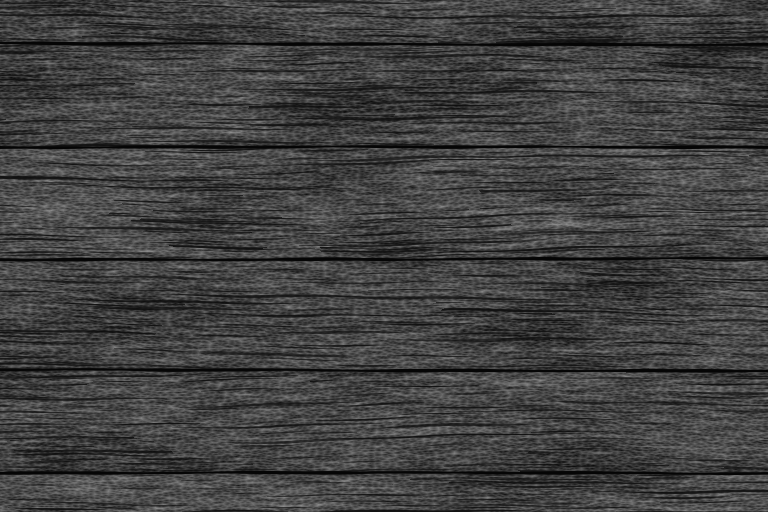
Reproduce this texture procedurally as a Shadertoy shader.

```glsl
const float PLANK_PITCH = 0.2105;
const float FIRST_SEAM = 0.0735;
const float BASE_TONE = 0.315;
const float CRACK_TONE = 0.05;
const float SEAM_TONE = 0.02;
const float FLECK_TONE = 0.47;

vec2 hash2(vec2 p) {
    vec3 h = fract(p.xyx * vec3(0.1031, 0.1030, 0.0973));
    h += dot(h, h.yzx + 33.33);
    return fract((h.xx + h.yz) * h.zy);
}

// Cellular noise: distance to the nearest jittered point
float cellular(vec2 p) {
    vec2 cell = floor(p);
    float nearest = 4.0;
    for (int j = -1; j <= 1; j++) {
        for (int i = -1; i <= 1; i++) {
            vec2 id = cell + vec2(i, j);
            vec2 offset = id + hash2(id) - p;
            nearest = min(nearest, dot(offset, offset));
        }
    }
    return sqrt(nearest);
}

// Scattered tapered strokes, one per cell, present with the given chance
float strokes(vec2 p, vec2 density, float halfWidth, float chance, float pixel) {
    vec2 q = p * density;
    vec2 cell = floor(q);
    float cover = 0.0;
    for (int j = -1; j <= 1; j++) {
        for (int i = -1; i <= 1; i++) {
            vec2 id = cell + vec2(i, j);
            vec2 shape = hash2(id + 71.7);
            vec2 offset = q - id - hash2(id);
            float along = offset.x / mix(0.25, 0.95, shape.x);
            float width = halfWidth * mix(0.6, 1.4, shape.y) * (1.0 - along * along);
            float edge = (width - abs(offset.y) / density.y) / pixel + 0.5;
            float present = step(hash2(id + 19.3).x, chance) * step(abs(along), 1.0);
            cover = max(cover, clamp(edge, 0.0, 1.0) * present * mix(0.6, 1.0, shape.x));
        }
    }
    return cover;
}

float seamHeight(float k, float x) {
    float uneven = -0.007 * sin(1.7 * k - 0.3);
    float bend = 0.0014 * sin(2.3 * x + 2.0 * k) + 0.0006 * sin(17.0 * x + 5.0 * k);
    return FIRST_SEAM + PLANK_PITCH * k + uneven + bend;
}

// Slow bending of the fibres, different on each plank
float grainBend(vec2 p, float plank) {
    float seed = plank * 2.4;
    return 0.010 * sin(1.9 * p.x + seed)
         + 0.004 * sin(5.3 * p.x + 9.0 * p.y + seed * 1.7)
         + 0.0012 * sin(24.0 * p.x + 40.0 * p.y + seed);
}

// Long fibres, short fibres and fine pores
float fibreTone(vec2 g) {
    float longFibre = cellular(g * vec2(6.0, 95.0)) - 0.45;
    float shortFibre = cellular(g * vec2(17.0, 170.0) + 31.0) - 0.45;
    float pores = cellular(g * vec2(85.0, 240.0) + 57.0) - 0.45;
    return 0.12 * longFibre + 0.17 * shortFibre + 0.25 * pores;
}

void mainImage(out vec4 fragColor, in vec2 fragCoord) {
    vec2 p = fragCoord / iResolution.y;
    float pixel = 1.0 / iResolution.y;

    // Nearest seam and the plank this point lies on
    float k = round((p.y - FIRST_SEAM) / PLANK_PITCH);
    float fromSeam = p.y - seamHeight(k, p.x);
    float plank = k + step(0.0, fromSeam);
    vec2 grain = p + vec2(7.3 * plank + 10.0, grainBend(p, plank) + 3.0 * plank + 5.0);

    // Plank shade, weathered blotches and fibres
    float blotch = 1.0 - smoothstep(0.0, 0.55, cellular(grain * vec2(2.1, 6.5)));
    float mottle = sin(6.0 * grain.x + 21.0 * p.y) * sin(3.7 * grain.x - 34.0 * p.y);
    float tone = BASE_TONE + 0.02 * sin(2.1 * plank + 1.6);
    tone += 0.018 * mottle - 0.07 * blotch + fibreTone(grain);

    // Pale worn flecks, then dark cracks crowding into the blotches
    float flecks = strokes(grain + 2.7, vec2(14.0, 75.0), 0.0012, 0.10, pixel);
    tone = mix(tone, FLECK_TONE, 0.6 * flecks);
    float chance = 0.32 + 0.35 * blotch;
    float longCracks = strokes(grain, vec2(3.2, 42.0), 0.0020, chance, pixel);
    float fineCracks = strokes(grain + 1.9, vec2(9.0, 85.0), 0.0014, chance, pixel);
    tone = mix(tone, CRACK_TONE, 0.9 * max(longCracks, fineCracks));

    // Seam gap with ragged width, soft shade and a worn lower lip
    float gap = 0.0026 + 0.0006 * sin(13.0 * p.x + 3.0 * k) + 0.0004 * sin(41.0 * p.x + k);
    tone *= 1.0 - 0.25 * exp(-abs(fromSeam) / 0.005);
    float lip = smoothstep(0.012, 0.004, abs(fromSeam + 0.010));
    tone += 0.03 * lip * smoothstep(0.0, 0.8, sin(5.0 * p.x + 2.6 * k));
    float seam = clamp((gap - abs(fromSeam)) / pixel + 0.5, 0.0, 1.0);
    tone = mix(tone, SEAM_TONE, seam);

    fragColor = vec4(vec3(clamp(tone, 0.0, 1.0)), 1.0);
}
```
